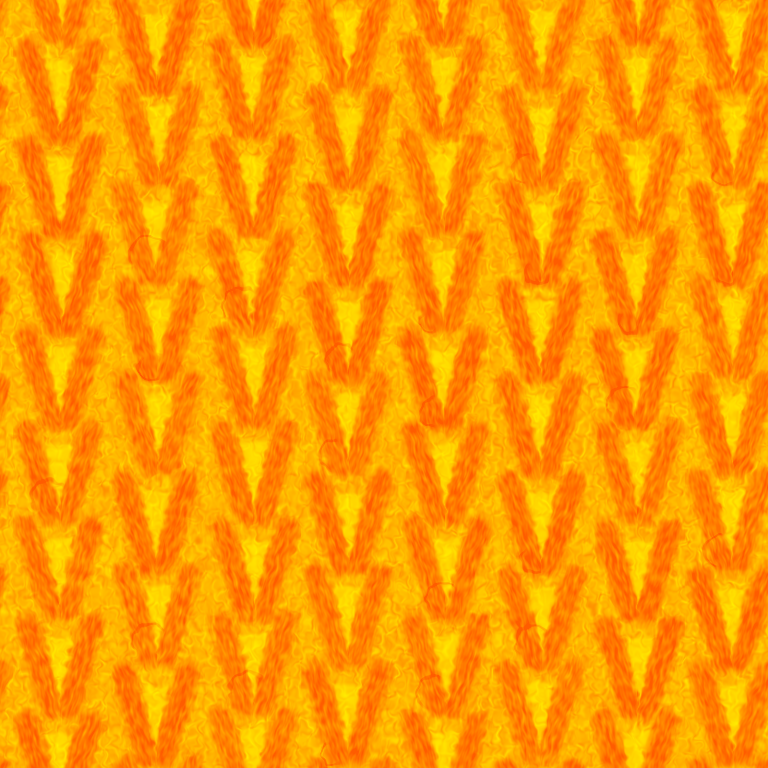
Write a three.js fragment shader that draws this pattern.

```glsl
varying vec2 vUv;

#define STITCHES 8.0             // stitches across and down
#define PHASE vec2(0.135, 0.375) // left column edge, eyelet top
#define LEG_TOP vec2(0.335, 0.12)
#define LEG_FOOT vec2(0.085, -0.74)
#define LEG_RADIUS 0.125
#define JITTER 0.05              // wander of each stitch
#define FIBRE_SCALE vec2(25.0, 8.0)
#define LEG_TONE 0.475
#define GAP_TONE 0.71
#define EYELET_TONE 0.87
#define FUZZ 0.055               // raggedness of the yarn edges
#define HAIR_CHANCE 0.35

vec2 hash2(vec2 p) {
  vec2 q = vec2(dot(p, vec2(127.1, 311.7)), dot(p, vec2(269.5, 183.3)));
  return fract(sin(q) * 43758.55);
}

float cornerSlope(vec2 cell, vec2 corner, vec2 f) {
  return dot(hash2(cell + corner) * 2.0 - 1.0, f - corner);
}

float gradientNoise(vec2 p) {
  vec2 i = floor(p), f = fract(p);
  vec2 u = f * f * f * (f * (f * 6.0 - 15.0) + 10.0);
  vec2 e = vec2(0.0, 1.0);
  float low = mix(cornerSlope(i, e.xx, f), cornerSlope(i, e.yx, f), u.x);
  float high = mix(cornerSlope(i, e.xy, f), cornerSlope(i, e.yy, f), u.x);
  return mix(low, high, u.y);
}

float segmentDistance(vec2 p, vec2 a, vec2 b) {
  vec2 pa = p - a, ba = b - a;
  return length(pa - ba * clamp(dot(pa, ba) / dot(ba, ba), 0.0, 1.0));
}

// Wedge hanging from y = 0, narrowing downwards
float eyeletDistance(vec2 p) {
  return max(abs(p.x) - 0.135 * (1.0 + p.y / 0.65), p.y);
}

// Coverage of a thin loose half ring
float looseHair(vec2 p, vec2 seed) {
  vec2 h = hash2(seed + 7.3);
  vec2 q = p - vec2(h.x * 0.3 - 0.15, -0.75 + 0.2 * h.y);
  float ring = abs(length(q) - 0.1 - 0.1 * h.y);
  float arc = smoothstep(-0.03, 0.05, dot(q, normalize(h - 0.5)));
  return step(h.x, HAIR_CHANCE) * arc * smoothstep(0.022, 0.006, ring);
}

void main() {
  vec2 p = vUv * STITCHES;
  float column = floor(p.x - PHASE.x);
  vec2 local = vec2(p.x - PHASE.x - column - 0.5,
                    p.y - PHASE.y - 0.5 * mod(column, 2.0));
  float firstRow = floor(local.y);

  // Ragged displacement of every outline
  vec2 fray = vec2(gradientNoise(p * 11.0), gradientNoise(p * 9.0 + 40.0));
  vec2 frayed = local + FUZZ * fray;

  // Nearest leg, eyelet and hair among the overlapping rows
  float leg = 1.0, eyelet = 1.0, hair = 0.0, wear = 0.0;
  for (int k = 0; k < 2; k++) {
    vec2 id = vec2(column, firstRow + float(k));
    vec2 h = hash2(id);
    vec2 q = frayed - vec2(0.0, id.y) - JITTER * (h - 0.5);
    float d = segmentDistance(vec2(abs(q.x), q.y), LEG_TOP, LEG_FOOT) - LEG_RADIUS;
    if (d < leg) {
      leg = d;
      wear = h.y - 0.5;
    }
    eyelet = min(eyelet, eyeletDistance(q));
    hair = max(hair, looseHair(q, id));
  }

  // Fibres follow each leg; the gaps hold loose fluff
  vec2 along = normalize(LEG_TOP - LEG_FOOT);
  along.x *= local.x < 0.0 ? -1.0 : 1.0;
  vec2 strand = vec2(dot(p, vec2(along.y, -along.x)), dot(p, along));
  strand.x += 0.035 * gradientNoise(p * 6.0);
  float fibre = gradientNoise(strand * FIBRE_SCALE)
              + 0.5 * gradientNoise(strand * FIBRE_SCALE * 1.7 + 19.0);
  float fluff = gradientNoise(p * vec2(19.0, 12.0) + 2.0 * fray);
  float patchy = gradientNoise(p * 3.5 + 80.0);

  // Green level: deep orange yarn to bright yellow eyelets
  float inGap = smoothstep(-0.07, 0.055, leg);
  float inEyelet = smoothstep(0.025, -0.025, eyelet);
  float yarn = LEG_TONE + 0.27 * fibre + 0.05 * wear;
  float gap = GAP_TONE + 0.24 * fluff + 0.10 * fibre * (1.0 - smoothstep(0.05, 0.1, leg));
  float green = mix(yarn, gap, inGap) + 0.07 * patchy;
  float rim = smoothstep(-0.13, -0.04, eyelet) * 0.04;
  green = mix(green, EYELET_TONE - rim + 0.15 * fluff, inEyelet);
  green -= 0.13 * hair;

  gl_FragColor = vec4(1.0, clamp(green, 0.36, 0.96), 0.0, 1.0);
}
```
